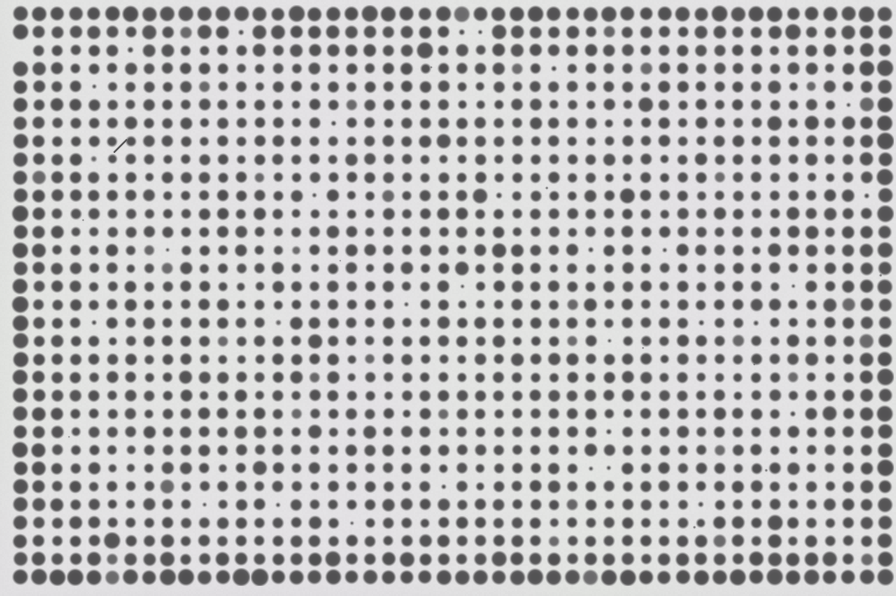
This pattern is drawn by a Shadertoy shader. Its source:

```glsl
#define GRID vec2(48.0, 32.0)
#define FIRST vec2(0.0343, 0.0314)
#define PITCH vec2(0.03087, 0.03049)
#define RADIUS 0.272
#define SPREAD 0.085
#define RIM_GROWTH 0.115
#define SOFTNESS 0.09
#define JITTER 0.05
#define RUNT_RATE 0.025
#define GIANT_RATE 0.03
#define EMPTY_CELL vec2(0.0, 29.0)
#define INK vec3(0.325, 0.322, 0.328)

float hash(vec2 p, float seed) {
    vec3 q = fract(vec3(p.xyx + seed * 17.3) * vec3(0.1031, 0.1030, 0.0973));
    q += dot(q, q.yzx + 33.33);
    return fract((q.x + q.y) * q.z);
}

float valueNoise(vec2 p) {
    vec2 i = floor(p), f = fract(p);
    f = f * f * (3.0 - 2.0 * f);
    float low = mix(hash(i, 1.0), hash(i + vec2(1, 0), 1.0), f.x);
    float high = mix(hash(i + vec2(0, 1), 1.0), hash(i + vec2(1, 1), 1.0), f.x);
    return mix(low, high, f.y);
}

float segmentDistance(vec2 p, vec2 a, vec2 b) {
    vec2 ab = b - a;
    return length(p - a - ab * clamp(dot(p - a, ab) / dot(ab, ab), 0.0, 1.0));
}

// Pale ground with faint green and lilac clouds and fine grain
vec3 background(vec2 p) {
    float cloud = valueNoise(p * vec2(5.0, 2.5));
    vec3 color = mix(vec3(0.888, 0.896, 0.884), vec3(0.890, 0.882, 0.896), cloud);
    color -= 0.015 * exp(-40.0 * min(p.x, p.y));
    return color + 0.012 * (hash(floor(p * 340.0), 2.0) - 0.5);
}

// Dot radius in cells: larger near the border, with rare runts and giants
float dotRadius(vec2 cell) {
    vec2 toBorder = min(cell, GRID - 1.0 - cell);
    float ring = min(toBorder.x, toBorder.y);
    float bell = (hash(cell, 3.0) + hash(cell, 4.0) + hash(cell, 5.0)) / 1.5 - 1.0;
    float radius = RADIUS + SPREAD * bell + RIM_GROWTH * exp(-0.7 * ring);
    float rarity = hash(cell, 6.0);
    if (rarity < RUNT_RATE && ring > 0.5) radius = mix(0.07, 0.14, hash(cell, 7.0));
    if (rarity > 1.0 - GIANT_RATE) radius += 0.08;
    return min(radius, 0.46);
}

vec3 drawDots(vec3 color, vec2 p, float pixel) {
    vec2 g = (p - FIRST) / PITCH + 0.5;
    vec2 cell = floor(g);
    bool outside = any(lessThan(cell, vec2(0))) || any(greaterThanEqual(cell, GRID));
    if (outside || cell == EMPTY_CELL) return color;

    vec2 offset = JITTER * (vec2(hash(cell, 8.0), hash(cell, 9.0)) - 0.5);
    vec2 local = (fract(g) - 0.5 - offset) * vec2(1.0, PITCH.y / PITCH.x);
    float radius = dotRadius(cell);
    float d = length(local);
    float soft = max(SOFTNESS, pixel / PITCH.x);
    float cover = 1.0 - smoothstep(radius - soft, radius + soft, d);

    // Paler rim and a few washed-out dots
    float fade = 0.03 * smoothstep(0.4, 1.0, d / radius);
    fade += 0.025 * (hash(cell, 10.0) - 0.5) + 0.09 * step(0.97, hash(cell, 11.0));
    return mix(color, INK + fade, cover);
}

// Sparse dust specks and one short scratch
vec3 drawWear(vec3 color, vec2 p, float pixel) {
    vec2 g = p / 0.05;
    vec2 cell = floor(g);
    vec2 center = 0.2 + 0.6 * vec2(hash(cell, 12.0), hash(cell, 13.0));
    float speck = length(fract(g) - center) * 0.05 - mix(0.0008, 0.002, hash(cell, 14.0));
    float dust = step(0.975, hash(cell, 15.0)) * (1.0 - smoothstep(-pixel, pixel, speck));
    float scratch = segmentDistance(p, vec2(0.192, 0.745), vec2(0.212, 0.765)) - 0.0015;
    float mark = 1.0 - smoothstep(-0.7 * pixel, 0.7 * pixel, scratch);
    return mix(color, INK, max(0.75 * dust, mark));
}

void mainImage(out vec4 fragColor, in vec2 fragCoord) {
    vec2 p = fragCoord / iResolution.y;
    float pixel = 1.0 / iResolution.y;
    vec3 color = background(p);
    color = drawDots(color, p, pixel);
    color = drawWear(color, p, pixel);
    fragColor = vec4(color, 1.0);
}
```
